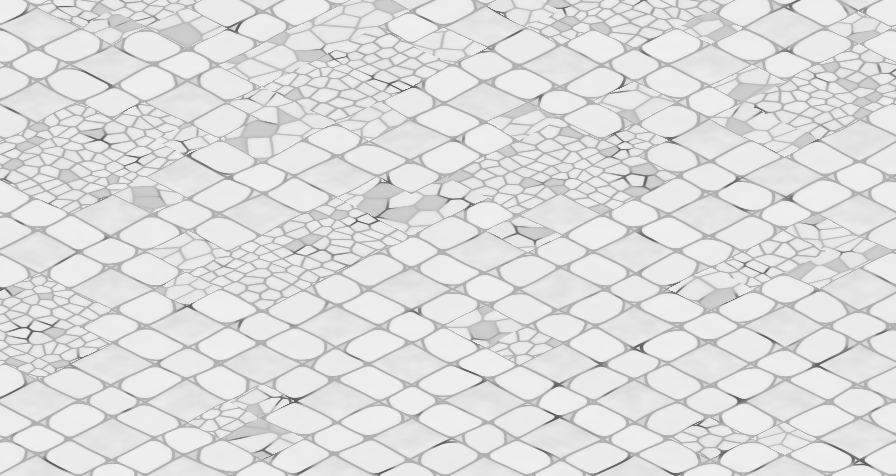
A Shadertoy shader for this texture:

```glsl
// Pale isometric stone paving: a slightly uneven 2:1 diamond grid of slabs and
// rounded stones with corner fillers, interrupted by patches of small cobbles
// and broken shards. Joints are drawn from the distance to the nearest edge.

vec2 hash2(vec2 p) {
    return fract(sin(vec2(dot(p, vec2(127.1, 311.7)), dot(p, vec2(269.5, 183.3)))) * 43758.5);
}

float gradientNoise(vec2 p) {
    vec2 i = floor(p), f = fract(p);
    vec2 w = f * f * f * (f * (f * 6.0 - 15.0) + 10.0);
    vec4 g;
    for (int k = 0; k < 4; k++) {
        vec2 corner = vec2(k & 1, k >> 1);
        float angle = 6.2832 * hash2(i + corner).x;
        g[k] = dot(vec2(cos(angle), sin(angle)), f - corner);
    }
    return mix(mix(g.x, g.y, w.x), mix(g.z, g.w, w.x), w.y);
}

float smoothMin(float a, float b, float k) {
    float h = max(k - abs(a - b), 0.0) / k;
    return min(a, b) - h * h * k * 0.25;
}

// Voronoi stones: x = distance to the edge, y = random value of the stone
vec2 voronoiStones(vec2 p, float jitter) {
    vec2 i = floor(p), f = fract(p), nearest = vec2(0.0), id = i;
    float best = 9.0, edge = 9.0;
    for (int n = 0; n < 9; n++) {
        vec2 o = vec2(n % 3 - 1, n / 3 - 1);
        vec2 r = o + 0.5 + jitter * (hash2(i + o) - 0.5) - f;
        if (dot(r, r) < best) { best = dot(r, r); nearest = r; id = i + o; }
    }
    for (int n = 0; n < 25; n++) {
        vec2 o = vec2(n % 5 - 2, n / 5 - 2);
        vec2 r = o + 0.5 + jitter * (hash2(i + o) - 0.5) - f;
        vec2 d = r - nearest;
        if (dot(d, d) > 1e-4)
            edge = smoothMin(edge, dot(0.5 * (r + nearest), normalize(d)), 0.08);
    }
    return vec2(edge, hash2(id + 7.0).y);
}

// Distance from a grid cell to the middle of the closest patch, 1 at its rim
float patchDistance(vec2 cell) {
    vec2 c = cell + 0.5;
    vec2 p = vec2(c.x + c.y, (c.x - c.y) * 0.5) * 0.0785 - vec2(0.613, 0.473);
    vec2 lattice = vec2(1.94 * p.x - 0.68 * p.y, 3.02 * p.y - 0.89 * p.x);
    vec2 id = round(lattice), e = lattice - id;
    vec2 offset = e.x * vec2(0.576, 0.17) + e.y * vec2(0.13, 0.37);
    vec2 iso = vec2(offset.x + 2.0 * offset.y, offset.x - 2.0 * offset.y) / 0.157;
    float missing = id.y < 0.0 ? 0.6 : 0.0;
    return length(iso / vec2(2.1, 1.4)) + missing;
}

// Rounded stone with fillers in its corners: x = edge distance, y = shade
vec2 cutStone(vec2 q, vec2 cell) {
    float sum = q.x + q.y, dif = q.x - q.y;
    vec2 ends = hash2(cell + sign(sum) * 0.31);
    vec2 tips = hash2(cell + sign(dif) * 0.47 + 3.0);
    float cutEnd = 0.7 * (mix(0.64, 0.98, ends.x) - abs(sum) + (ends.y - 0.5) * 0.5 * dif);
    float cutTip = 0.7 * (mix(0.76, 1.15, tips.x) - abs(dif) + (tips.y - 0.5) * 0.4 * sum);
    float cut = smoothMin(cutEnd, cutTip, 0.1);
    vec2 side = 0.5 - abs(q);
    if (cut < 0.0)
        return vec2(min(min(side.x, side.y), -cut), 0.82 + 0.07 * ends.y);
    float body = smoothMin(smoothMin(side.x, side.y, 0.12), cut, 0.1);
    return vec2(body, 0.92 + 0.015 * hash2(cell).y);
}

void mainImage(out vec4 fragColor, in vec2 fragCoord) {
    vec2 p = fragCoord / iResolution.y;
    float pixel = 14.2 / iResolution.y;

    // Isometric axes, with alternating wide and narrow rows and a slight wobble
    vec2 uv = vec2(p.x + 2.0 * p.y, p.x - 2.0 * p.y) / 0.157;
    uv += 0.06 * cos(3.14159 * uv);
    uv += 0.09 * vec2(gradientNoise(uv * 0.9), gradientNoise(uv * 0.9 + 31.0));
    vec2 cell = floor(uv), q = fract(uv) - 0.5;

    float rim = patchDistance(cell);
    float cloud = gradientNoise(uv * 2.5) + 0.5 * gradientNoise(uv * 6.0);
    float jointHalf = 0.028, jointShade = 0.69;
    vec2 stone;

    if (rim < 0.95) {
        // Small cobbles
        stone = voronoiStones(uv * 3.0, 0.65);
        stone = vec2(stone.x / 3.0, stone.y > 0.94 ? 0.81 : 0.905 + 0.025 * stone.y);
        jointHalf = 0.02;
    } else if (rim < 1.5 && hash2(cell + 11.0).x < 0.4) {
        // Broken shards, some of them grey
        stone = voronoiStones(uv * vec2(1.7, 2.2), 0.9);
        stone = vec2(stone.x / 2.0, stone.y > 0.76 ? 0.8 : 0.9 + 0.03 * stone.y);
        jointHalf = 0.02;
        jointShade = 0.74;
    } else if (mod(cell.x, 2.0) + mod(cell.y, 2.0) < 0.5) {
        // Plain slab, shaded across and clouded
        stone = vec2(0.5 - max(abs(q.x), abs(q.y)), 0.895 - 0.02 * (q.x - q.y) + 0.03 * cloud);
    } else {
        stone = cutStone(q, cell);
    }

    // Faint surface grain, then joints with occasional dark gaps
    float shade = stone.y + 0.008 * cloud - 0.02 * (1.0 - smoothstep(0.02, 0.12, stone.x));
    float gap = smoothstep(0.18, 0.5, gradientNoise(uv * 1.3 + 5.0));
    jointShade -= 0.32 * gap;
    float cover = smoothstep(jointHalf - 0.5 * pixel, jointHalf + 0.6 * pixel, stone.x);
    fragColor = vec4(vec3(mix(jointShade, shade, cover)), 1.0);
}
```
